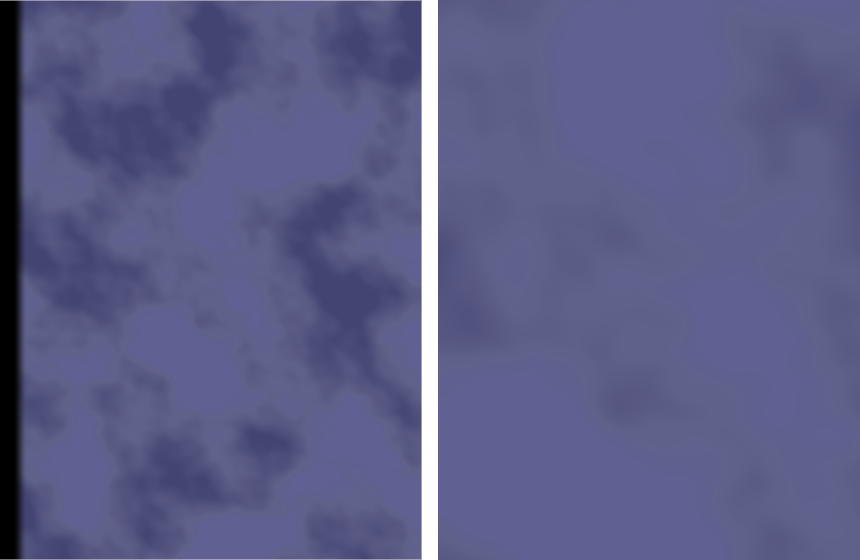
Left, the full canvas; right, a detail of the centre.
A Shadertoy shader for this texture:

```glsl
// Soft, cloudy slate-blue mottling with a black band along the left edge and a
// hairline pale rim on the other sides. Four octaves of slightly slanted
// gradient noise are mapped through a clamped three-colour ramp.

// Random unit vector for a lattice corner, from an integer hash
vec2 cornerGradient(vec2 cell) {
    uvec2 q = uvec2(ivec2(cell)) * uvec2(1597334673u, 3812015801u);
    uint h = q.x ^ q.y;
    h = (h ^ (h >> 16)) * 2146121005u;
    h = (h ^ (h >> 15)) * 2221713035u;
    h ^= h >> 16;
    float angle = 6.28318 * float(h & 65535u) / 65536.0;
    return vec2(cos(angle), sin(angle));
}

// Gradient noise with a quintic fade, roughly -0.7 to 0.7
float gradientNoise(vec2 p) {
    vec2 cell = floor(p);
    vec2 f = p - cell;
    vec2 fade = f * f * f * (f * (f * 6.0 - 15.0) + 10.0);
    vec2 e = vec2(1.0, 0.0);
    float a = dot(cornerGradient(cell), f);
    float b = dot(cornerGradient(cell + e.xy), f - e.xy);
    float c = dot(cornerGradient(cell + e.yx), f - e.yx);
    float d = dot(cornerGradient(cell + e.xx), f - e.xx);
    return mix(mix(a, b, fade.x), mix(c, d, fade.x), fade.y);
}

// Layered noise: broad patches with softer, smaller detail
float clouds(vec2 p) {
    float sum = 0.0;
    float amplitude = 1.0;
    for (int octave = 0; octave < 4; octave++) {
        sum += amplitude * gradientNoise(p);
        p = p * 2.0 + vec2(17.3, 41.7);
        amplitude *= 0.5;
    }
    return sum;
}

// Dark indigo to greyish slate, then to a bluer slate
vec3 cloudColor(float level) {
    vec3 indigo = vec3(0.267, 0.267, 0.450);
    vec3 greySlate = vec3(0.375, 0.380, 0.540);
    vec3 blueSlate = vec3(0.376, 0.376, 0.572);
    vec3 color = mix(indigo, greySlate, clamp((level + 0.40) / 0.45, 0.0, 1.0));
    return mix(color, blueSlate, clamp((level - 0.05) / 0.20, 0.0, 1.0));
}

void mainImage(out vec4 fragColor, in vec2 fragCoord) {
    vec2 uv = fragCoord / iResolution.xy;
    vec2 p = fragCoord / iResolution.y;

    // Patches run slightly longer from upper left to lower right
    vec2 along = vec2(0.8, -0.6);
    vec2 slanted = p - 0.2 * along * dot(p, along);
    vec3 color = cloudColor(clouds(slanted * 5.4 + vec2(23.4, 8.6)));

    // Black band on the left with a blurred border
    color *= smoothstep(0.031, 0.064, uv.x);

    // Pale hairline rim at the top, right and bottom
    vec2 size = iResolution.xy / iResolution.y;
    float edge = min(size.x - p.x, min(p.y, 1.0 - p.y));
    float rim = 1.0 - smoothstep(0.0005, 0.0025, edge);
    color = mix(color, vec3(0.85, 0.85, 0.88), 0.6 * rim);

    fragColor = vec4(color, 1.0);
}
```
